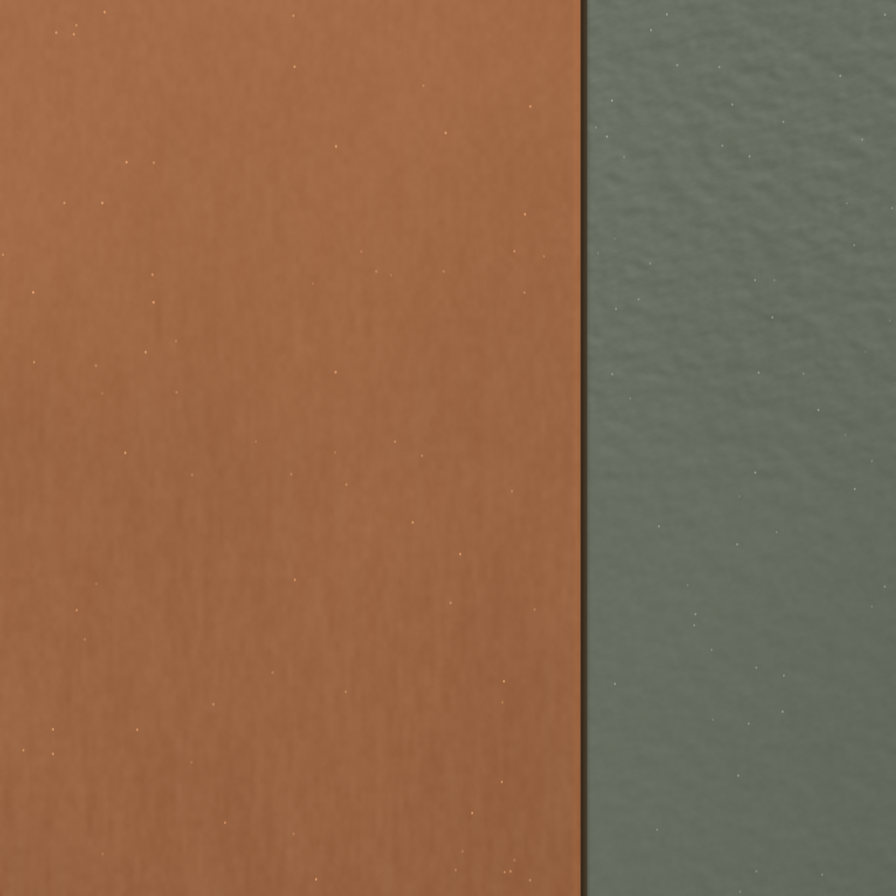
Give the GLSL for this texture, as a Shadertoy shader.

```glsl
// Two painted panels side by side: warm copper on the left, grey green on the right,
// parted by a thin dark vertical groove. Broad gradients carry the light; value noise
// gives brushed grain and pebbled relief, and a hashed grid scatters tiny flecks.

float hash(vec2 p) {
    vec3 q = fract(vec3(p.xyx) * 0.1031);
    q += dot(q, q.yzx + 33.33);
    return fract((q.x + q.y) * q.z);
}

float noise(vec2 p) {
    vec2 cell = floor(p), f = fract(p);
    f = f * f * (3.0 - 2.0 * f);
    return mix(mix(hash(cell), hash(cell + vec2(1, 0)), f.x),
               mix(hash(cell + vec2(0, 1)), hash(cell + vec2(1, 1)), f.x), f.y);
}

// Layered noise, centred on zero
float fbm(vec2 p) {
    float sum = 0.0, gain = 0.5;
    for (int i = 0; i < 4; i++) {
        sum += gain * (noise(p) - 0.5);
        p = mat2(1.6, 1.2, -1.2, 1.6) * p + 7.3;
        gain *= 0.5;
    }
    return sum;
}

// Sparse bright specks, at most one per grid cell
float flecks(vec2 uv, float cells, float density) {
    vec2 cell = floor(uv * cells);
    vec2 centre = 0.2 + 0.6 * vec2(hash(cell + 17.0), hash(cell + 53.0));
    float d = length((fract(uv * cells) - centre) * vec2(1.0, 0.8));
    float present = step(1.0 - density, hash(cell + 91.0));
    return present * smoothstep(0.18, 0.04, d) * (0.3 + 0.7 * hash(cell + 5.0));
}

vec3 copperPanel(vec2 uv) {
    // Light falls off from the upper left
    float light = 0.5 + 0.8 * (uv.y - 0.5) - 0.2 * (uv.x - 0.32);
    light += 0.45 * fbm(uv * vec2(5.0, 4.0) + 3.0);
    vec3 col = mix(vec3(0.575, 0.375, 0.248), vec3(0.648, 0.426, 0.284), clamp(light, 0.0, 1.0));

    // Vertical brushing, stronger low down, over a fine mottle
    float brushing = noise(uv * vec2(90.0, 9.0)) + noise(uv * vec2(170.0, 36.0)) - 1.0;
    col += vec3(0.8, 1.0, 1.0) * brushing * mix(0.018, 0.008, uv.y);
    col += 0.032 * fbm(uv * vec2(130.0, 100.0));
    return col + vec3(0.24, 0.20, 0.15) * flecks(uv, 90.0, 0.012);
}

vec3 greenPanel(vec2 uv) {
    // Lighter beside the groove and towards the top
    float light = 0.48 + 0.5 * (uv.y - 0.5) - 1.1 * (uv.x - 0.83);
    light += 0.35 * fbm(uv * 5.0 + 11.0);
    vec3 col = mix(vec3(0.385, 0.407, 0.357), vec3(0.425, 0.447, 0.397), clamp(light, 0.0, 1.0));

    // Pebbled relief lit from above, clearest in the upper half
    vec2 p = uv * vec2(48.0, 75.0);
    float relief = fbm(p) - fbm(p + vec2(0.25, 0.5));
    col += relief * mix(0.025, 0.07, smoothstep(0.3, 0.75, uv.y));
    col += 0.02 * fbm(uv * 150.0);
    return col + 0.19 * flecks(uv, 100.0, 0.018);
}

void mainImage(out vec4 fragColor, in vec2 fragCoord) {
    vec2 uv = fragCoord / iResolution.xy;
    float aa = max(0.7 / iResolution.x, 0.0008);

    float leftEdge = smoothstep(0.6480 - aa, 0.6480 + aa, uv.x);
    float rightEdge = smoothstep(0.6555 - aa, 0.6555 + aa, uv.x);

    // Copper, with a faint warm rim along its cut edge
    vec3 copper = copperPanel(uv);
    copper += vec3(0.025, 0.012, 0.004) * smoothstep(0.006, 0.0, abs(uv.x - 0.643));

    // Green, slightly shaded where it meets the groove
    vec3 green = greenPanel(uv);
    green *= 1.0 - 0.10 * smoothstep(0.005, 0.0, uv.x - 0.6555);

    // Groove, deepest at its left wall
    vec3 groove = mix(vec3(0.21, 0.16, 0.105), vec3(0.27, 0.23, 0.17),
                      smoothstep(0.649, 0.655, uv.x));

    vec3 col = mix(copper, groove, leftEdge);
    col = mix(col, green, rightEdge);
    fragColor = vec4(clamp(col, 0.0, 1.0), 1.0);
}
```
